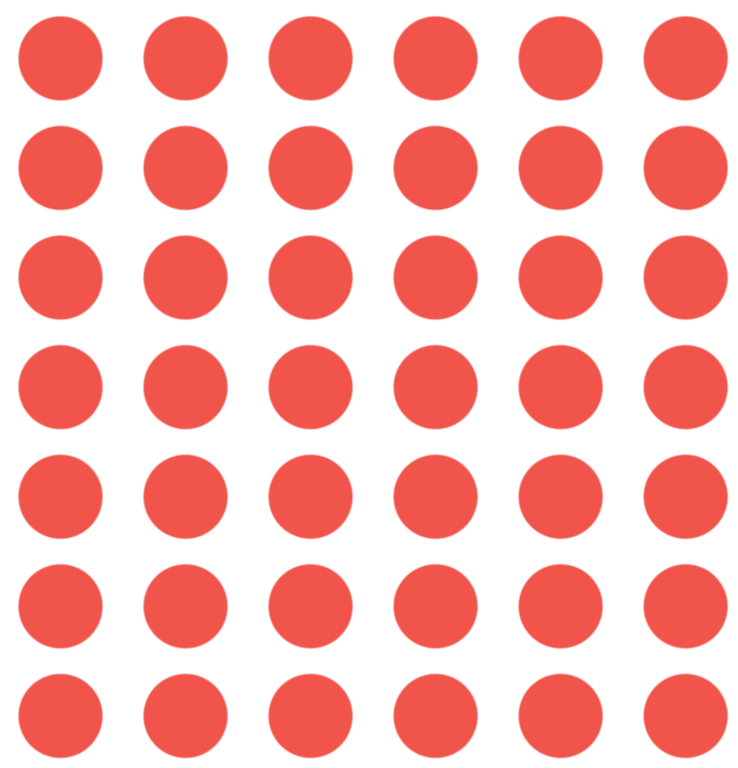
Give the GLSL for this pattern, as a WebGL 2 fragment shader.

```glsl
#version 300 es
precision highp float;

uniform vec2 u_resolution;
out vec4 outColor;

// Lengths are fractions of the canvas height
#define GRID_COUNT vec2(6.0, 7.0)
#define FIRST_CENTER vec2(0.0788, 0.0678)
#define PITCH vec2(0.1628, 0.1427)
#define DOT_RADIUS 0.0547
#define EDGE_SOFTNESS 0.0018
#define PAPER_COLOR vec3(1.0)
#define DOT_COLOR vec3(0.94, 0.33, 0.29)

// Signed distance to the nearest dot of the grid
float dotGridDistance(vec2 p) {
    vec2 cell = clamp(round((p - FIRST_CENTER) / PITCH), vec2(0.0), GRID_COUNT - 1.0);
    return length(p - FIRST_CENTER - cell * PITCH) - DOT_RADIUS;
}

void main() {
    vec2 p = gl_FragCoord.xy / u_resolution.y;

    // Soft edge, never thinner than a pixel
    float softness = max(EDGE_SOFTNESS, 0.7 / u_resolution.y);
    float coverage = 1.0 - smoothstep(-softness, softness, dotGridDistance(p));

    outColor = vec4(mix(PAPER_COLOR, DOT_COLOR, coverage), 1.0);
}
```
